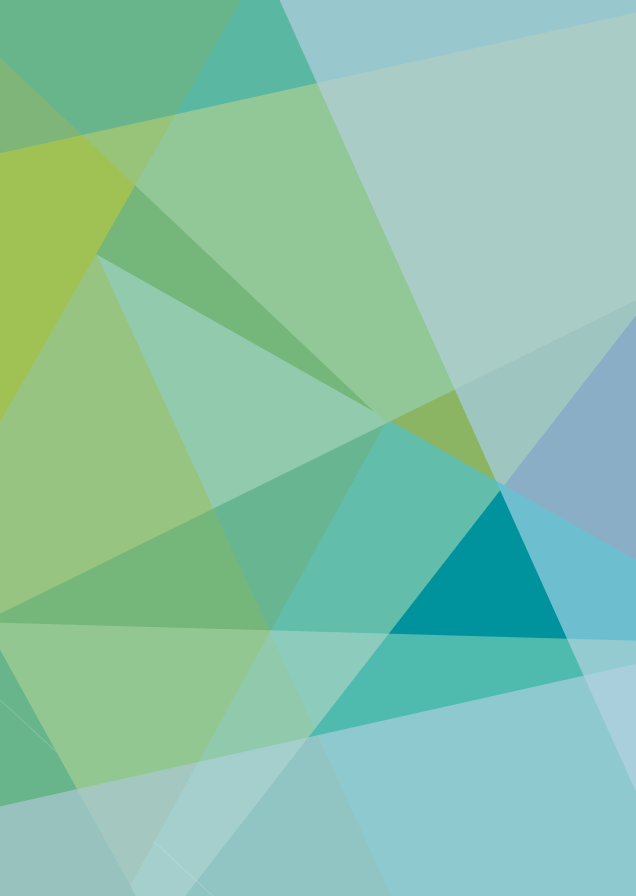
Write a Shadertoy shader that draws this background.

```glsl
// Overlapping translucent facets in green, lime, aqua and teal.
// Twelve straight cuts give antialiased half-planes; nested blends
// of their coverage colour the four bands between the shallow cuts.

#define EDGE_SOFTNESS 1.0   // edge width in output samples
#define SEAM_WIDTH 0.0007   // half width of the faint crease
#define SEAM_GLOW 0.14      // brightness of the faint crease

// Colour from channels of 0 to 255.
vec3 rgb(int r, int g, int b) {
    return vec3(r, g, b) / 255.0;
}

// Signed distance, positive to the left of the direction a to b.
float lineDist(vec2 p, vec2 a, vec2 b) {
    vec2 d = normalize(b - a);
    return d.x * (p.y - a.y) - d.y * (p.x - a.x);
}

float coverage(float dist) {
    return clamp(0.5 + dist * iResolution.y / EDGE_SOFTNESS, 0.0, 1.0);
}

float cut(vec2 p, vec2 a, vec2 b) {
    return coverage(lineDist(p, a, b));
}

void mainImage(out vec4 fragColor, in vec2 fragCoord) {
    // Height is one unit; the design is 0.711 wide.
    vec2 p = fragCoord / iResolution.xy * vec2(0.711, 1.0);

    // Shallow cuts: coverage lies above the line.
    float aboveTop   = cut(p, vec2(0.0, 0.829), vec2(0.711, 0.986));
    float aboveRise  = cut(p, vec2(0.0, 0.315), vec2(0.711, 0.665));
    float aboveLow   = cut(p, vec2(0.0, 0.305), vec2(0.711, 0.285));
    float aboveBase  = cut(p, vec2(0.0, 0.100), vec2(0.711, 0.259));
    float aboveDiag  = cut(p, vec2(0.0, 0.936), vec2(0.423, 0.536));
    float aboveSlope = cut(p, vec2(0.108, 0.716), vec2(0.711, 0.375));

    // Steep cuts: coverage lies to the right of the line.
    float rightMain  = cut(p, vec2(0.3125, 1.0), vec2(0.711, 0.116));
    float rightLime  = cut(p, vec2(0.2695, 1.0), vec2(0.0, 0.529));
    float rightFold  = cut(p, vec2(0.108, 0.716), vec2(0.4375, 0.0));
    float rightInner = cut(p, vec2(0.432, 0.530), vec2(0.139, 0.0));
    float rightTeal  = cut(p, vec2(0.711, 0.648), vec2(0.207, 0.0));
    float rightFoot  = cut(p, vec2(0.0, 0.275), vec2(0.152, 0.0));

    // Top band
    vec3 top = mix(rgb(127, 181, 120), rgb(104, 180, 139), aboveDiag);
    top = mix(top, rgb(90, 183, 162), rightLime);
    top = mix(top, rgb(152, 199, 205), rightMain);

    // Upper facets, between the top cut and the rising cut
    vec3 lime = mix(rgb(160, 194, 84), rgb(152, 196, 122), aboveDiag);
    vec3 upper = mix(rgb(151, 196, 128), rgb(145, 202, 173), rightFold);
    upper = mix(upper, rgb(117, 182, 123), aboveSlope);
    upper = mix(upper, rgb(146, 200, 151), aboveDiag);
    upper = mix(lime, upper, rightLime);
    upper = mix(upper, rgb(170, 204, 199), rightMain);

    // Central facets, with the wedge above the falling slope
    vec3 wedge = mix(rgb(139, 181, 99), rgb(159, 197, 192), rightMain);
    wedge = mix(wedge, rgb(138, 174, 198), rightTeal);
    vec3 centre = mix(rgb(117, 182, 123), rgb(103, 182, 145), rightFold);
    centre = mix(centre, rgb(98, 189, 171), rightInner);
    centre = mix(centre, rgb(0, 147, 157), rightTeal);
    centre = mix(centre, rgb(109, 191, 207), rightMain);
    centre = mix(centre, wedge, aboveSlope);

    // Low band
    vec3 low = mix(rgb(104, 180, 139), rgb(147, 199, 146), rightFoot);
    low = mix(low, rgb(144, 201, 171), rightInner);
    low = mix(low, rgb(141, 203, 189), rightFold);
    low = mix(low, rgb(79, 186, 174), rightTeal);
    low = mix(low, rgb(148, 203, 209), rightMain);

    // Base band
    vec3 base = mix(rgb(151, 194, 190), rgb(164, 200, 191), rightFoot);
    base = mix(base, rgb(164, 207, 204), rightInner * rightFoot);
    base = mix(base, rgb(144, 197, 196), rightTeal);
    base = mix(base, rgb(141, 201, 206), rightFold);
    base = mix(base, rgb(168, 207, 219), rightMain);

    // Stack the bands from the bottom up
    vec3 color = mix(base, low, aboveBase);
    color = mix(color, centre, aboveLow);
    color = mix(color, upper, aboveRise);
    color = mix(color, top, aboveTop);

    // Faint crease through the lower left facets
    float crease = abs(lineDist(p, vec2(0.0, 0.219), vec2(0.238, 0.0)));
    float seam = coverage(SEAM_WIDTH - crease) * (1.0 - aboveLow);
    seam *= mix(1.0 - rightFoot, 1.0, rightInner);
    color = mix(color, vec3(1.0), seam * SEAM_GLOW);

    fragColor = vec4(color, 1.0);
}
```
